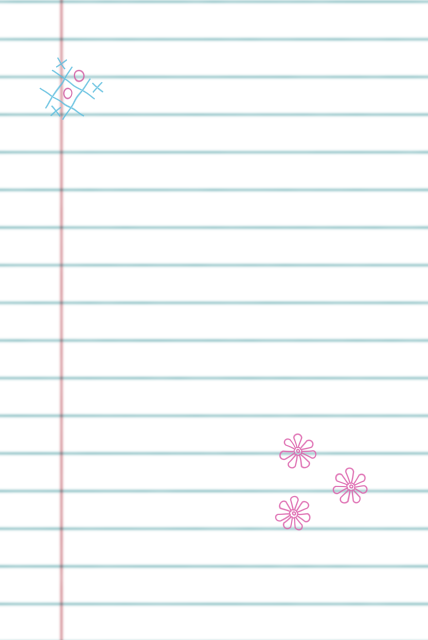
Reproduce this pattern procedurally as a WebGL 1 fragment shader.

```glsl
precision highp float;
uniform vec2 u_resolution;

// Lengths are fractions of the sheet width
#define RULES 17.0
#define RULE_PHASE 0.044
#define RULE_WIDTH 0.0045
#define MARGIN_X 0.1436
#define PEN_WIDTH 0.0016
#define WOBBLE 0.0035
#define PETALS 7.0
#define FLOWER_RADIUS 0.042
#define RULE_COLOR vec3(0.69, 0.83, 0.84)
#define MARGIN_COLOR vec3(0.88, 0.69, 0.71)
#define BLUE_INK vec3(0.36, 0.74, 0.87)
#define PINK_INK vec3(0.86, 0.38, 0.67)

const vec2 SHEET = vec2(1.0, 1.5);
const float TAU = 6.2831853;

float hash(vec2 p) {
  vec3 q = fract(p.xyx * 0.1031);
  q += dot(q, q.yzx + 33.33);
  return fract((q.x + q.y) * q.z);
}

// Value noise that wraps after a whole number of cells
float wrapNoise(vec2 uv, vec2 cells) {
  vec2 p = uv * cells;
  vec2 i = floor(p);
  vec2 f = fract(p);
  f = f * f * (3.0 - 2.0 * f);
  vec2 a = mod(i, cells);
  vec2 b = mod(i + 1.0, cells);
  return mix(mix(hash(a), hash(vec2(b.x, a.y)), f.x),
             mix(hash(vec2(a.x, b.y)), hash(b), f.x), f.y);
}

mat2 rotation(float angle) {
  float c = cos(angle);
  float s = sin(angle);
  return mat2(c, s, -s, c);
}

float softLine(float d) {
  return exp(-d * d / (RULE_WIDTH * RULE_WIDTH));
}

float penStroke(float d) {
  float aa = 0.75 / u_resolution.x;
  return 0.88 * (1.0 - smoothstep(PEN_WIDTH - aa, PEN_WIDTH + aa, d));
}

// Horizontal segment centred on the origin
float bar(vec2 p, float halfLength) {
  return length(vec2(max(abs(p.x) - halfLength, 0.0), p.y));
}

float cross(vec2 p, float arm) {
  return min(bar(p, arm), bar(p.yx, arm));
}

float ring(vec2 p, float radius) {
  return abs(length(p) - radius);
}

// Distance to the game board: x = grid and crosses, y = noughts
vec2 gameBoard(vec2 p) {
  const float cell = 0.049;
  mat2 tilt = rotation(-0.585);
  vec2 q = p * tilt;
  vec2 rails = abs(q) - 0.5 * cell;
  float grid = min(bar(vec2(q.x, rails.y), 0.059), bar(vec2(q.y, rails.x), 0.057));
  float noughts = 1.0;
  for (int i = 0; i < 3; i++) {
    float k = float(i) - 1.0;
    // Crosses sit on both top corners and at bottom centre
    vec2 slot = vec2(k, 2.0 * abs(k) - 1.0) * cell * 1.04;
    grid = min(grid, cross((p - tilt * slot) * rotation(0.72 + 0.12 * k), 0.0145));
    // Noughts fill the middle and the cell above it
    vec2 n = p - tilt * vec2(0.0, max(k, 0.0) * cell);
    noughts = min(noughts, ring(n * vec2(1.07, 0.94), 0.0112));
  }
  return vec2(grid, noughts);
}

float flower(vec2 p, float seed) {
  vec2 q = p / FLOWER_RADIUS;
  float turn = atan(q.x, q.y) / TAU * PETALS;
  float index = floor(turn + 0.5);
  float vary = hash(vec2(mod(index, PETALS), seed)) - 0.5;
  float angle = (turn - index + 0.16 * vary) * TAU / PETALS;
  vec2 s = length(q) * vec2(cos(angle), sin(angle));
  // Tapered loop for a petal
  float tip = 0.77 + 0.1 * vary;
  float t = clamp((s.x - 0.26) / (tip - 0.26), 0.0, 1.0);
  float petal = abs(length(s - vec2(mix(0.26, tip, t), 0.0)) - mix(0.05, 0.21, t));
  float eye = min(ring(q, 0.23), ring(q - 0.02, 0.08));
  return min(petal, eye) * FLOWER_RADIUS;
}

void main() {
  vec2 uv = gl_FragCoord.xy / u_resolution;
  vec2 p = uv * SHEET;

  // Printed rules and margin, with slightly uneven ink
  float row = fract((1.0 - uv.y) * RULES - RULE_PHASE + 0.5) - 0.5;
  float wear = 0.92 + 0.12 * wrapNoise(uv, vec2(24.0, 51.0));
  vec3 color = mix(vec3(1.0), RULE_COLOR, wear * softLine(row * SHEET.y / RULES));
  color *= mix(vec3(1.0), MARGIN_COLOR, wear * softLine(p.x - MARGIN_X));

  // Unsteady hand
  vec2 cells = vec2(40.0, 60.0);
  vec2 shake = vec2(wrapNoise(uv, cells), wrapNoise(1.0 - uv, cells)) - 0.5;
  vec2 hand = p + WOBBLE * shake;

  vec2 board = gameBoard(hand - vec2(0.158, 1.281));
  color = mix(color, BLUE_INK, penStroke(board.x));
  color = mix(color, PINK_INK * 0.95, penStroke(board.y));

  // Three flowers in a loose triangle
  float blooms = 1.0;
  for (int i = 0; i < 3; i++) {
    float k = float(i);
    float a = k * TAU / 3.0 - 0.07;
    vec2 center = vec2(0.734, 0.366) + 0.085 * vec2(cos(a), sin(a));
    blooms = min(blooms, flower(hand - center, k + 3.0));
  }
  color = mix(color, PINK_INK, penStroke(blooms));

  gl_FragColor = vec4(color, 1.0);
}
```
